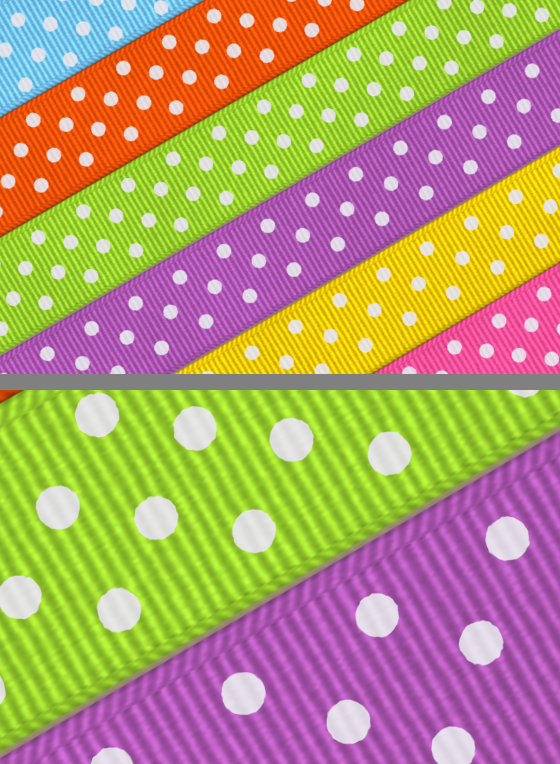
Top, the full canvas; bottom, a detail of the centre.
This pattern is drawn by a Shadertoy shader. Its source:

```glsl
const int RIBBON_COUNT = 6;
const float RIBBON_WIDTH = 0.277;
const float DOT_RADIUS = 0.0195;
const float DOT_JITTER = 0.0012;
const float RIB_PITCH = 0.0152;
const float RIB_DEPTH = 0.13;
const float SELVEDGE = 0.019;
const float SHADOW_REACH = 0.005;
const float TAU = 6.2831853;
const vec3 DOT_COLOR = vec3(0.90, 0.89, 0.92);
const vec3 GAP_COLOR = vec3(0.64, 0.54, 0.52);

// Dot grids: row count, row gap, spacing along the ribbon
const vec3 FOUR_ROWS = vec3(4.0, 0.0537, 0.1394);
const vec3 THREE_ROWS = vec3(3.0, 0.0690, 0.1365);

const vec3 RIBBON_COLOR[RIBBON_COUNT] = vec3[RIBBON_COUNT](
    vec3(0.45, 0.76, 0.93), vec3(0.93, 0.31, 0.02), vec3(0.59, 0.80, 0.17),
    vec3(0.67, 0.33, 0.69), vec3(0.94, 0.79, 0.02), vec3(0.98, 0.31, 0.60));

// Per ribbon: top edge at x = 0, slope, first dot row, dot phase
const vec4 RIBBON_SHAPE[RIBBON_COUNT] = vec4[RIBBON_COUNT](
    vec4( 1.005, 0.572, 0.0745, 0.0127),
    vec4( 0.685, 0.575, 0.0500, 0.0743),
    vec4( 0.365, 0.580, 0.0515, 0.0882),
    vec4( 0.047, 0.584, 0.0590, 0.1127),
    vec4(-0.274, 0.590, 0.0562, 0.0654),
    vec4(-0.591, 0.594, 0.0506, 0.1276));

float hash(vec2 p) {
    vec3 q = fract(vec3(p.xyx) * 0.1031);
    q += dot(q, q.yzx + 33.33);
    return fract((q.x + q.y) * q.z);
}

float valueNoise(vec2 p) {
    vec2 i = floor(p), f = fract(p);
    f = f * f * (3.0 - 2.0 * f);
    return mix(mix(hash(i), hash(i + vec2(1, 0)), f.x),
               mix(hash(i + vec2(0, 1)), hash(i + vec2(1, 1)), f.x), f.y);
}

// Along-ribbon and across-ribbon coordinates, measured from the top edge
vec2 ribbonSpace(vec2 p, vec4 shape) {
    vec2 along = normalize(vec2(1.0, shape.y));
    vec2 q = p - vec2(0.0, shape.x);
    return vec2(dot(q, along), dot(q, vec2(along.y, -along.x)));
}

// Signed distance to the nearest dot of the staggered rows
float dotDistance(vec2 uv, vec4 shape, vec3 dotGrid, float seed) {
    float row = clamp(round((uv.y - shape.z) / dotGrid.y), 0.0, dotGrid.x - 1.0);
    float x = uv.x - shape.w - 0.5 * row * dotGrid.z;
    float column = round(x / dotGrid.z);
    vec2 q = vec2(x - column * dotGrid.z, uv.y - shape.z - row * dotGrid.y);
    vec2 id = vec2(column + 40.0, row + 10.0 * seed);
    q += (vec2(hash(id), hash(id + 71.0)) - 0.5) * 2.0 * DOT_JITTER;
    float ragged = (valueNoise(uv * 260.0 + 50.0) - 0.5) * 0.0016;
    return length(q) - DOT_RADIUS + ragged;
}

// Woven relief: crosswise ribs with slanted stitches along both borders
float weave(vec2 uv, float seed, float px) {
    float edge = min(uv.y, RIBBON_WIDTH - uv.y);
    float wobble = (valueNoise(uv * vec2(90.0, 35.0) + seed * 17.0) - 0.5) * 0.0022;
    float rib = sin(TAU * (uv.x + wobble) / RIB_PITCH);
    float stitch = sin(TAU * (uv.x + 0.7 * edge) / RIB_PITCH + 2.0);
    float border = 1.0 - smoothstep(SELVEDGE - px, SELVEDGE + px, edge);
    float groove = 1.0 - smoothstep(0.001, 0.003 + px, abs(edge - SELVEDGE));
    float grain = valueNoise(uv * vec2(170.0, 330.0) + 100.0 + seed) - 0.5;
    return mix(rib, 0.75 * stitch, border) - 0.5 * groove * (0.6 + stitch) + 0.7 * grain;
}

void mainImage(out vec4 fragColor, in vec2 fragCoord) {
    vec2 p = fragCoord / iResolution.y;
    float px = 1.0 / iResolution.y;
    vec3 color = RIBBON_COLOR[0];

    // Each lower ribbon overlaps the one above it
    for (int i = 0; i < RIBBON_COUNT; i++) {
        float seed = float(i);
        vec4 shape = RIBBON_SHAPE[i];
        bool sparse = i == 3 || i == 4;
        vec3 dotGrid = sparse ? THREE_ROWS : FOUR_ROWS;
        vec2 uv = ribbonSpace(p, shape);

        // Contact shadow and exposed gap above the edge
        color *= 1.0 - 0.5 * exp(min(uv.y, 0.0) / SHADOW_REACH);
        float gap = smoothstep(-0.005 - px, -0.005 + px, uv.y);
        color = mix(color, GAP_COLOR, gap * (sparse ? 0.75 : 0.0));

        // Ribbed cloth
        float relief = weave(uv, seed, px);
        float sheen = 0.97 + 0.06 * valueNoise(uv * 5.0 + 30.0 + seed);
        vec3 cloth = RIBBON_COLOR[i] * (1.0 + RIB_DEPTH * relief) * sheen;
        cloth += 0.035 * max(relief, 0.0);
        cloth *= 0.80 + 0.20 * smoothstep(0.0, 0.006, uv.y);

        // Printed dots, faintly tinted by the cloth
        float d = dotDistance(uv, shape, dotGrid, seed);
        vec3 ink = mix(DOT_COLOR, RIBBON_COLOR[i], 0.06) * (1.0 + 0.025 * relief);
        cloth = mix(cloth, ink, 1.0 - smoothstep(-px, px, d));

        color = mix(color, cloth, smoothstep(-px, px, uv.y));
    }
    fragColor = vec4(clamp(color, 0.0, 1.0), 1.0);
}
```
